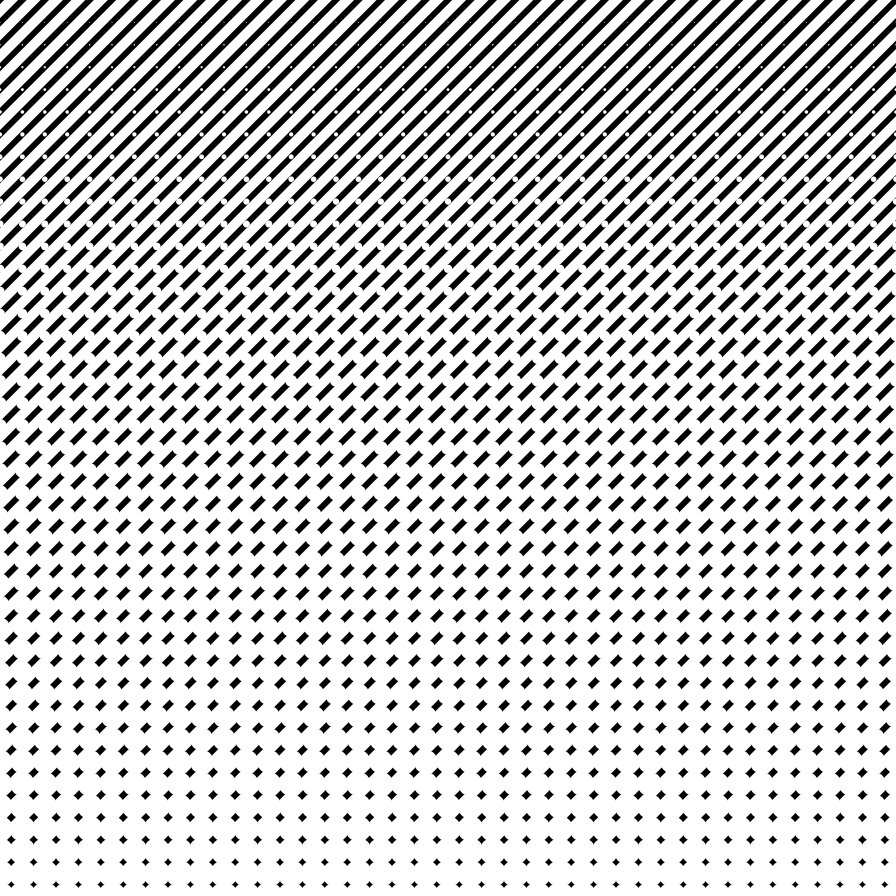
Write a three.js fragment shader that draws this pattern.

```glsl
// Diagonal black stripes on white, broken into dashes and then small diamonds.
// White discs on a square lattice bite into the stripes; their radius grows
// steadily from zero at the top edge to over half a cell at the bottom.
varying vec2 vUv;

const float CELLS = 40.0;         // lattice cells across the canvas
const float STRIPE_WIDTH = 0.268; // stripe thickness, in cells
const float MAX_RADIUS = 0.62;    // disc radius at the bottom, in cells
const vec3 PAPER = vec3(1.0);
const vec3 INK = vec3(0.0);

// Signed distance to 45 degree stripes through every lattice point.
float stripeDistance(vec2 p, float width) {
  float across = p.x - p.y;
  float offset = abs(across - floor(across + 0.5));
  return offset * inversesqrt(2.0) - 0.5 * width;
}

// Signed distance to the disc on the nearest lattice point.
float discDistance(vec2 p, float cells, float maxRadius) {
  vec2 center = floor(p + 0.5);
  float radius = maxRadius * (1.0 - center.y / cells);
  return length(p - center) - radius;
}

// Antialiased coverage of the region where distance is negative.
float coverage(float distance, float pixel) {
  return clamp(0.5 - distance / pixel, 0.0, 1.0);
}

void main() {
  vec2 p = vUv * CELLS;
  float pixel = max(fwidth(p.y), 0.0001);

  // Cut the discs out of the stripes.
  float stripe = stripeDistance(p, STRIPE_WIDTH);
  float disc = discDistance(p, CELLS, MAX_RADIUS);
  float ink = coverage(max(stripe, -disc), pixel);

  gl_FragColor = vec4(mix(PAPER, INK, ink), 1.0);
}
```
